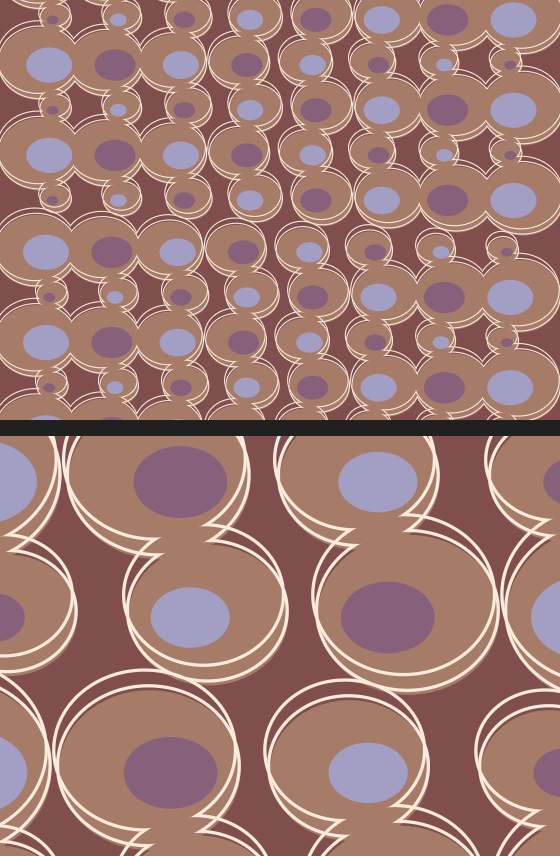
Top: the whole. Bottom: its middle third, enlarged.
Give the GLSL for this pattern, as a WebGL 1 fragment shader.

```glsl
precision highp float;

uniform vec2 u_resolution;

// Lengths are in canvas heights
const vec3 GROUND = vec3(0.50, 0.305, 0.30);
const vec3 BODY   = vec3(0.652, 0.485, 0.41);
const vec3 LILAC  = vec3(0.64, 0.62, 0.765);
const vec3 PLUM   = vec3(0.53, 0.38, 0.485);
const vec3 CREAM  = vec3(0.98, 0.92, 0.86);

const float COLUMNS = 8.0;
const vec2  PITCH = vec2(0.1568, 0.1075);
const float FIRST_X = 0.1094;        // first column of the lower block
const float STAGGER = 0.0078;        // sideways step between rows and blocks
const float LOWER_SEAM = 0.3993;     // first row of the lower block
const float UPPER_SEAM = 0.5226;     // first row of the upper block

const float BODY_MIN = 0.0373;
const float BODY_GROWTH = 0.0087;
const float BODY_SQUASH = 0.88;
const vec2  BODY_LEAN = vec2(0.23, 0.03);  // body offset per unit of radius
const float SPOT_MIN = 0.0139;
const float SPOT_GROWTH = 0.00583;
const float SPOT_SQUASH = 0.765;

const float LINE_HALF_WIDTH = 0.0013;
const vec2  NEAR_LINE_SHIFT = vec2(-0.001, 0.0035);
const vec2  FAR_LINE_SHIFT  = vec2(-0.004, 0.0160);

// Approximate distance to an ellipse, scaled by its gradient
float ellipse(vec2 p, float radius, float squash) {
  vec2 q = vec2(p.x, p.y / squash);
  float len = max(length(q), 1e-5);
  vec2 gradient = vec2(q.x, q.y / squash) / len;
  return (len - radius) / length(gradient);
}

// Distances to the merged bodies, lilac spots and plum spots of a block.
// dir is +1 for rows stacked upwards from the seam, -1 for downwards.
vec3 block(vec2 p, float dir) {
  bool upper = dir > 0.0;
  float seam = upper ? UPPER_SEAM : LOWER_SEAM;
  float startX = FIRST_X + (upper ? STAGGER : 0.0);
  float nearRow = floor((p.y - seam) * dir / PITCH.y + 0.5);
  float nearColumn = floor((p.x - startX) / PITCH.x + 0.5);
  vec3 dist = vec3(1.0);

  for (int j = -1; j <= 1; j++) {
    float row = nearRow + float(j);
    if (row < 0.0) continue;
    // Rows alternately grow to the left and to the right
    float growsRight = mod(row + (upper ? 1.0 : 0.0), 2.0);
    float side = 2.0 * growsRight - 1.0;

    for (int i = -1; i <= 1; i++) {
      float column = nearColumn + float(i);
      if (column < 0.0 || column >= COLUMNS) continue;
      float size = mix(COLUMNS - 1.0 - column, column, growsRight);
      vec2 center = vec2(startX + column * PITCH.x + growsRight * STAGGER,
                         seam + dir * row * PITCH.y);
      vec2 local = p - center;

      float radius = BODY_MIN + BODY_GROWTH * size;
      vec2 lean = BODY_LEAN * vec2(side, 1.0) * radius;
      dist.x = min(dist.x, ellipse(local - lean, radius, BODY_SQUASH));

      float spot = ellipse(local, SPOT_MIN + SPOT_GROWTH * size, SPOT_SQUASH);
      if (mod(size, 2.0) > 0.5) dist.y = min(dist.y, spot);
      else dist.z = min(dist.z, spot);
    }
  }
  return dist;
}

// Antialiased coverage of a signed distance
float cover(float dist) {
  return clamp(0.5 - dist * u_resolution.y, 0.0, 1.0);
}

// Outline of both blocks, moved by a shift
float outline(vec2 p, vec2 shift) {
  float lower = abs(block(p - shift, -1.0).x);
  float upper = abs(block(p - shift, 1.0).x);
  return cover(min(lower, upper) - LINE_HALF_WIDTH);
}

void main() {
  vec2 p = gl_FragCoord.xy / u_resolution.y;

  // Flat fills
  vec3 dist = min(block(p, -1.0), block(p, 1.0));
  vec3 color = mix(GROUND, BODY, cover(dist.x));
  color = mix(color, LILAC, cover(dist.y));
  color = mix(color, PLUM, cover(dist.z));

  // Two displaced outlines
  float line = max(outline(p, NEAR_LINE_SHIFT), outline(p, FAR_LINE_SHIFT));
  color = mix(color, CREAM, line);

  gl_FragColor = vec4(color, 1.0);
}
```
